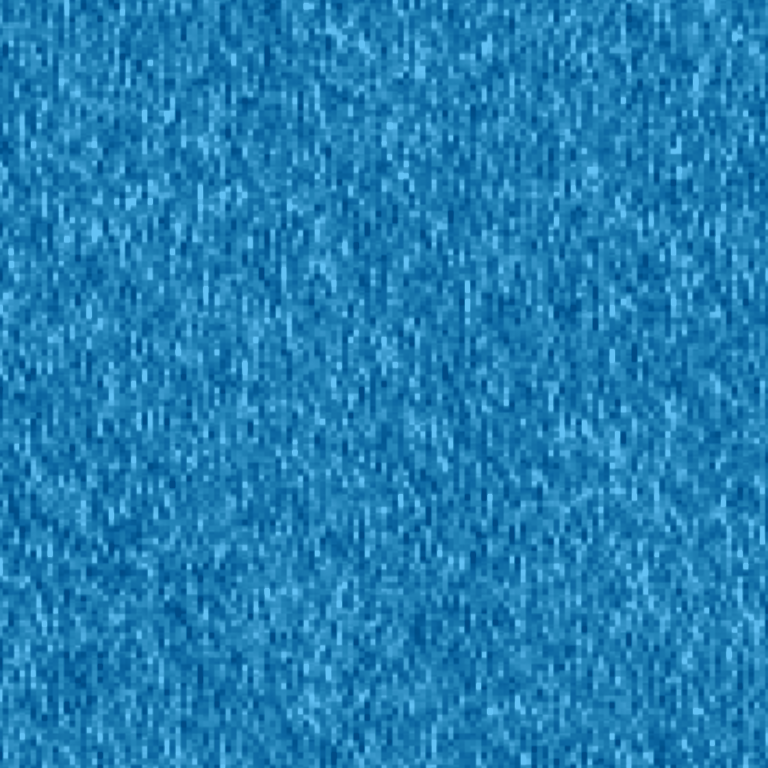
Give the GLSL for this texture, as a three.js fragment shader.

```glsl
// Blue woven cloth: short vertical thread streaks with fine grain and a faint diagonal twill.
#define COLUMNS 138.0        // threads across the canvas
#define STREAK_ROWS 50.0     // streak lengths up the canvas
#define GRAIN_ROWS 122.0     // fine grain cells up the canvas
#define EDGE 0.24            // softness of cell edges, 0.5 is fully smooth
#define STREAK_GAIN 3.0
#define GRAIN_GAIN 2.1
#define TWILL_GAIN 1.15
#define SHADE_GAIN 0.4
#define TWILL_SLOPE 0.6
#define RELIEF 0.28          // shade a thread casts on its right neighbour
#define TONE_SPREAD 1.43     // palette steps per unit of tone
#define TONE_CENTRE 2.54     // palette step of the mean tone

varying vec2 vUv;

// Sine-free hash, 0 to 1
float hash(vec2 p) {
  vec3 q = fract(vec3(p.xyx) * 0.1031);
  q += dot(q, q.yzx + 33.33);
  return fract((q.x + q.y) * q.z);
}

// Flat cells joined by soft edges of the given width
float cellNoise(vec2 p, float edge) {
  vec2 cell = floor(p);
  vec2 blend = smoothstep(0.5 - edge, 0.5 + edge, fract(p));
  float low = mix(hash(cell), hash(cell + vec2(1.0, 0.0)), blend.x);
  float high = mix(hash(cell + vec2(0.0, 1.0)), hash(cell + 1.0), blend.x);
  return mix(low, high, blend.y) - 0.5;
}

// One thread: brightness steps along its length, shifted at random
float thread(float column, float height) {
  float y = height * STREAK_ROWS + hash(vec2(column, 7.0)) * 40.0;
  float row = floor(y);
  float blend = smoothstep(0.5 - EDGE, 0.5 + EDGE, fract(y));
  return mix(hash(vec2(column, row + 90.0)), hash(vec2(column, row + 91.0)), blend) - 0.5;
}

// Neighbouring threads laid side by side, each shaded by the one on its left
float streaks(vec2 uv) {
  float x = uv.x * COLUMNS;
  float column = floor(x);
  float blend = smoothstep(0.5 - EDGE, 0.5 + EDGE, fract(x));
  float before = thread(column - 1.0, uv.y);
  float left = thread(column, uv.y);
  float right = thread(column + 1.0, uv.y);
  return mix(left - RELIEF * before, right - RELIEF * left, blend);
}

// Six blues from deep shadow to highlight
vec3 clothColor(float t) {
  vec3 shadow = vec3(0.01, 0.35, 0.58);
  vec3 deep = vec3(0.05, 0.41, 0.64);
  vec3 dark = vec3(0.09, 0.46, 0.67);
  vec3 middle = vec3(0.14, 0.52, 0.72);
  vec3 light = vec3(0.21, 0.58, 0.78);
  vec3 highlight = vec3(0.32, 0.69, 0.89);
  vec3 color = mix(shadow, deep, clamp(t, -0.8, 1.0));
  color = mix(color, dark, clamp(t - 1.0, 0.0, 1.0));
  color = mix(color, middle, clamp(t - 2.0, 0.0, 1.0));
  color = mix(color, light, clamp(t - 3.0, 0.0, 1.0));
  return mix(color, highlight, clamp(t - 4.0, 0.0, 1.6));
}

void main() {
  // Weave layers
  float tone = STREAK_GAIN * streaks(vUv);
  tone += GRAIN_GAIN * cellNoise(vUv * vec2(COLUMNS, GRAIN_ROWS) + 211.0, EDGE);

  // Diagonal twill clumps and broad shading
  vec2 twill = vec2(vUv.x * 34.0, (vUv.y + TWILL_SLOPE * vUv.x) * 50.0);
  tone += TWILL_GAIN * cellNoise(twill + 401.0, 0.5);
  tone += SHADE_GAIN * cellNoise(vUv * 5.0 + 603.0, 0.5);

  vec3 color = clothColor(tone * TONE_SPREAD + TONE_CENTRE);
  gl_FragColor = vec4(clamp(color, 0.0, 1.0), 1.0);
}
```
